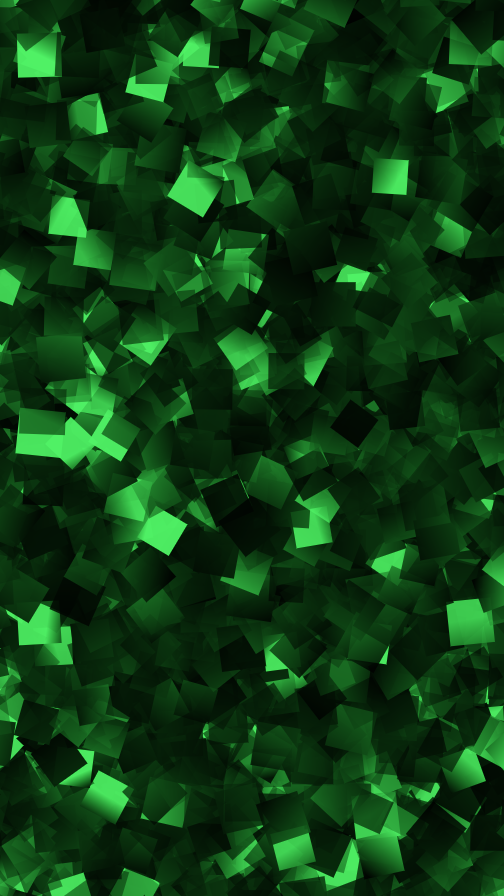
This background is drawn by a Shadertoy shader. Its source:

```glsl
// Layers of scattered, translucent green square flakes, each with its own sheen.

const int   LAYERS      = 6;      // stacked sheets of flakes
const float CELL        = 0.068;  // grid spacing, in canvas widths
const vec2  HALF_SIDE   = vec2(0.034, 0.046); // smallest and largest flake
const vec2  OPACITY     = vec2(0.30, 0.97);
const vec2  DULL_TONE   = vec2(0.025, 0.29);  // range of the common flakes
const float GLINT       = 1.15;   // extra light on the rare bright flakes
const float GLINT_POWER = 14.0;   // higher makes bright flakes rarer
const vec2  SHEEN       = vec2(0.20, 0.85);   // gradient strength
const float BASE_TONE   = 0.15;
const float MAX_TONE    = 0.95;
const float TAU         = 6.2831853;

vec4 hash4(vec3 p) {
    vec4 h = fract(p.xyzx * vec4(0.1031, 0.1030, 0.0973, 0.1099));
    h += dot(h, h.wzxy + 33.33);
    return fract((h.xxyz + h.yzzw) * h.zywx);
}

mat2 rotation(float angle) {
    float c = cos(angle), s = sin(angle);
    return mat2(c, s, -s, c);
}

// Lays the flake owned by one cell over the tone beneath it.
float addFlake(float tone, vec2 p, vec2 cell, float layer, float pixel) {
    vec4 place = hash4(vec3(cell, layer * 17.0 + 3.0));
    vec4 look  = hash4(vec3(cell + 41.0, layer * 23.0 + 9.0));

    // Square silhouette
    vec2 offset = p - (cell + place.xy) * CELL;
    vec2 q = rotation(place.z * TAU) * offset;
    float halfSide = mix(HALF_SIDE.x, HALF_SIDE.y, place.w);
    float edge = max(abs(q.x), abs(q.y)) - halfSide;
    float mask = clamp(0.5 - edge / pixel, 0.0, 1.0);

    // Linear sheen in a free direction
    float angle = look.y * TAU;
    float ramp = dot(q, vec2(cos(angle), sin(angle))) / halfSide;
    float light = max(1.0 + mix(SHEEN.x, SHEEN.y, look.z) * ramp, 0.03);

    // Mostly dull flakes, a few glints
    float glint = pow(look.x, GLINT_POWER);
    float flake = mix(DULL_TONE.x, DULL_TONE.y, look.x) + GLINT * glint;
    float alpha = mix(OPACITY.x, OPACITY.y, max(look.w, sqrt(glint)));
    return mix(tone, min(flake * light, MAX_TONE), mask * alpha);
}

// Deep green in the shade, slightly paler in the light.
vec3 greenRamp(float tone) {
    return tone * vec3(0.16 + 0.18 * tone, 1.0, 0.24 + 0.19 * tone);
}

void mainImage(out vec4 fragColor, in vec2 fragCoord) {
    float pixel = 1.0 / iResolution.x;
    vec2 uv = fragCoord * pixel;
    float tone = BASE_TONE;

    for (int i = 0; i < LAYERS; i++) {
        float layer = float(i);
        // Turn each sheet so that the grids never line up
        vec2 p = rotation(layer * 1.1 + 0.4) * uv + layer * vec2(0.73, 0.41);
        vec2 home = floor(p / CELL);
        for (int y = -1; y <= 1; y++)
            for (int x = -1; x <= 1; x++)
                tone = addFlake(tone, p, home + vec2(x, y), layer, pixel);
    }
    fragColor = vec4(greenRamp(tone), 1.0);
}
```
